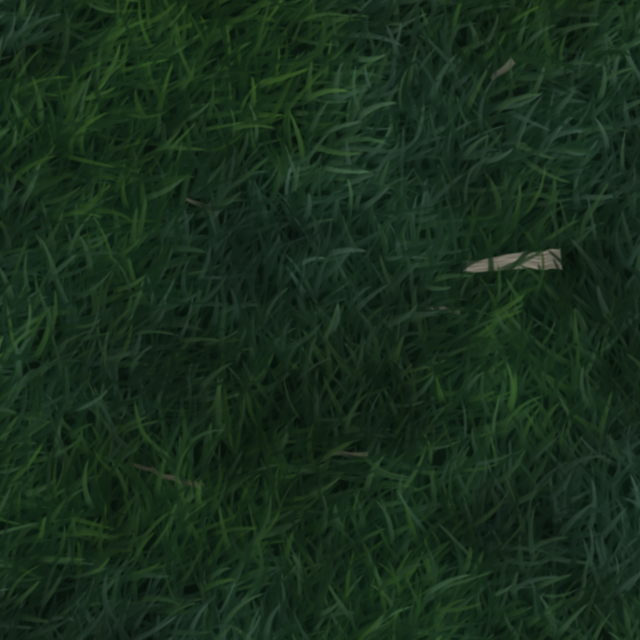
Write a Shadertoy shader that draws this texture.

```glsl
// Shaded lawn: layered curved grass blades with a few dry leaf scraps.

const int   LAYERS       = 26;
const int   LITTER_LAYER = 20;      // blades above this layer cover the litter
const int   LITTER_COUNT = 6;
const float CELL         = 0.062;   // one blade per cell and layer
const float HALF_LENGTH  = 0.052;
const float HALF_WIDTH   = 0.0042;
const float SOFTNESS     = 0.0025;
const float OPACITY      = 0.76;
const float LEAN         = 0.50;    // mean tilt to the right, radians
const float SPREAD       = 2.1;     // random tilt range, radians
const float PATCH_DEPTH  = 0.85;    // strength of broad light and dark patches

const vec3 SOIL       = vec3(0.040, 0.095, 0.060);
const vec3 SHADOW     = vec3(0.042, 0.115, 0.068);
const vec3 COOL_SHEEN = vec3(0.228, 0.320, 0.272);
const vec3 WARM_SHEEN = vec3(0.195, 0.320, 0.130);
const vec3 DRY_BROWN  = vec3(0.270, 0.265, 0.210);
const vec3 DRY_PALE   = vec3(0.500, 0.480, 0.430);

vec3 hash3(vec3 p) {
    p = fract(p * vec3(0.1031, 0.1030, 0.0973));
    p += dot(p, p.yxz + 33.33);
    return fract((p.xxy + p.yxx) * p.zyx);
}

float noise(vec2 p) {
    vec2 cell = floor(p), f = fract(p);
    f = f * f * (3.0 - 2.0 * f);
    float a = hash3(vec3(cell, 7.0)).x;
    float b = hash3(vec3(cell + vec2(1, 0), 7.0)).x;
    float c = hash3(vec3(cell + vec2(0, 1), 7.0)).x;
    float d = hash3(vec3(cell + vec2(1, 1), 7.0)).x;
    return mix(mix(a, b, f.x), mix(c, d, f.x), f.y);
}

// Coordinates across (x) and along (y) a stroke tilted from vertical.
vec2 strokeSpace(vec2 p, float tilt) {
    float s = sin(tilt), c = cos(tilt);
    return vec2(c * p.x - s * p.y, s * p.x + c * p.y);
}

// Broad light and dark tufts, about 1 on average.
float patchLight(vec2 p) {
    float tufts = 0.4 * noise(p * 5.0 + 40.0) + 0.35 * noise(p * 11.0 + 60.0)
                + 0.25 * noise(p * 22.0 + 80.0);
    return 1.0 + PATCH_DEPTH * (tufts - 0.5);
}

float sunlight(vec2 p) {
    return smoothstep(0.72, 1.08, p.y + 0.25 * (noise(p * 4.0) - 0.5));
}

vec3 bladeColor(vec2 center, float light, float warmPick) {
    float sunny = sunlight(center);
    float warmth = clamp(1.3 * noise(center * 5.0 + 20.0) - 0.35
                         + 0.8 * (warmPick - 0.5) + 0.6 * sunny, 0.0, 1.0);
    light *= 1.0 + 0.3 * sunny;
    return mix(SHADOW, mix(COOL_SHEEN, WARM_SHEEN, warmth), light);
}

// Paints one layer of blades over the given color.
vec3 paintBlades(vec3 color, vec2 p, float layer) {
    float depth = layer / float(LAYERS - 1);
    vec2 grid = p / CELL + hash3(vec3(layer, 3.0, 11.0)).xy * 17.0;
    vec2 home = floor(grid);
    for (int j = -1; j <= 1; j++)
    for (int i = -1; i <= 1; i++) {
        vec2 cell = home + vec2(i, j);
        vec3 place = hash3(vec3(cell, layer + 31.0));
        vec3 form = hash3(vec3(cell + 71.0, layer + 5.0));
        vec2 offset = (grid - cell - place.xy) * CELL;
        float halfLength = HALF_LENGTH * mix(0.45, 1.0, form.x);
        if (dot(offset, offset) > 1.3 * halfLength * halfLength) continue;

        vec2 center = p - offset;
        float tilt = LEAN + SPREAD * (place.z - 0.5) + 1.3 * (noise(center * 7.0) - 0.5);
        vec2 q = strokeSpace(offset, tilt);
        float along = q.y / halfLength;
        q.x -= (form.z - 0.5) * 0.55 * halfLength * (along * along - 0.3);

        // Taper to the tip, fade into the dark at the root.
        float pick = fract(form.z * 57.0);
        float width = HALF_WIDTH * mix(0.5, 1.0, pick) * sqrt(max(0.0, 1.0 - along));
        float cover = 1.0 - smoothstep(width - SOFTNESS, width + SOFTNESS, abs(q.x));
        cover *= smoothstep(-1.0, -0.4, along) * (1.0 - smoothstep(0.7, 1.0, along));

        float light = mix(0.20, 1.05, form.y * form.y);
        light *= mix(0.60, 1.1, 0.5 + 0.5 * along) * mix(0.50, 1.1, depth);
        light *= 1.0 + 0.15 * clamp(q.x / HALF_WIDTH, -1.0, 1.0);
        vec3 tint = bladeColor(center, light, fract(place.z * 91.0));
        color = mix(color, tint, OPACITY * cover);
    }
    return color;
}

// Scattered dry scraps; the first one is broad and pale.
vec3 paintLitter(vec3 color, vec2 p) {
    for (int i = 0; i < LITTER_COUNT; i++) {
        vec3 place = hash3(vec3(float(i) * 13.0, 5.0, 29.0));
        vec3 form = hash3(vec3(float(i) * 7.0, 43.0, 3.0));
        float broad = i == 0 ? 1.0 : 0.0;
        vec2 center = i == 0 ? vec2(0.80, 0.59) : mix(vec2(0.08), vec2(0.92), place.xy);
        float tilt = mix(0.9 + 1.4 * place.z, 1.48, broad);
        vec2 halfSize = mix(vec2(mix(0.004, 0.010, form.y * form.y),
                                 mix(0.02, 0.06, form.x)), vec2(0.016, 0.077), broad);
        vec2 q = strokeSpace(p - center, tilt);
        q.x += 0.006 * (noise(q.yy * 40.0 + float(i)) - 0.5);
        halfSize.x *= 0.75 + 0.25 * q.y / halfSize.y;
        vec2 edge = abs(q) - halfSize;
        float cover = 1.0 - smoothstep(-SOFTNESS, SOFTNESS, max(edge.x, edge.y));
        vec3 tint = mix(DRY_BROWN, DRY_PALE, max(broad, 0.4 * form.z));
        tint *= 0.85 + 0.3 * noise(q * vec2(350.0, 60.0));
        color = mix(color, tint, cover * mix(0.75, 0.95, broad));
    }
    return color;
}

void mainImage(out vec4 fragColor, in vec2 fragCoord) {
    vec2 p = fragCoord / iResolution.y;
    vec3 color = SOIL * mix(0.7, 1.2, noise(p * 30.0));
    for (int layer = 0; layer < LAYERS; layer++) {
        if (layer == LITTER_LAYER) color = paintLitter(color, p);
        color = paintBlades(color, p, float(layer));
    }
    fragColor = vec4(color * patchLight(p), 1.0);
}
```
